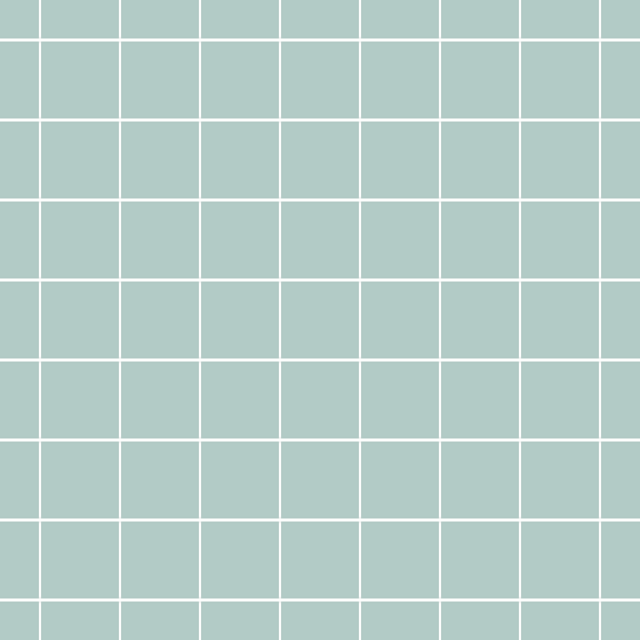
Give the GLSL for this pattern, as a Shadertoy shader.

```glsl
// Thin white square grid on flat sage green, eight cells each way.
// Each line is an exact box-filtered band around the middle of a repeat;
// a faint shade hugs the lines and nicks the upright ones at the crossings.

#define REPEATS 8.0
#define ROW_WIDTH 0.0048
#define COLUMN_WIDTH 0.0037
#define SHADE_REACH 0.0022
#define SHADE_AMOUNT 0.025
#define NICK_AMOUNT 0.07
#define GROUND_COLOR vec3(0.698, 0.796, 0.776)
#define LINE_COLOR vec3(0.992, 0.996, 0.994)

// Share of a pixel of size px, centred at distance d, covered by a band
float bandCoverage(float d, float width, float px) {
    float h = 0.5 * width;
    return clamp(min(d + 0.5 * px, h) - max(d - 0.5 * px, -h), 0.0, px) / px;
}

// Soft shade that fades away outside the edge of a band
float edgeShade(float d, float width) {
    float outside = max(d - 0.5 * width, 0.0) / SHADE_REACH;
    return exp(-outside * outside);
}

void mainImage(out vec4 fragColor, in vec2 fragCoord) {
    vec2 px = 1.0 / iResolution.xy;
    vec2 uv = fragCoord * px;

    // Distance to the nearest column (x) and row (y), in canvas units
    vec2 d = abs(fract(uv * REPEATS) - 0.5) / REPEATS;

    float column = bandCoverage(d.x, COLUMN_WIDTH, px.x);
    float row = bandCoverage(d.y, ROW_WIDTH, px.y);
    float columnShade = edgeShade(d.x, COLUMN_WIDTH);
    float rowShade = edgeShade(d.y, ROW_WIDTH);

    // Ground, then columns nicked near the rows, then rows on top
    vec3 color = GROUND_COLOR * (1.0 - SHADE_AMOUNT * max(columnShade, rowShade));
    color = mix(color, LINE_COLOR * (1.0 - NICK_AMOUNT * rowShade), column);
    color = mix(color, LINE_COLOR, row);

    fragColor = vec4(color, 1.0);
}
```
